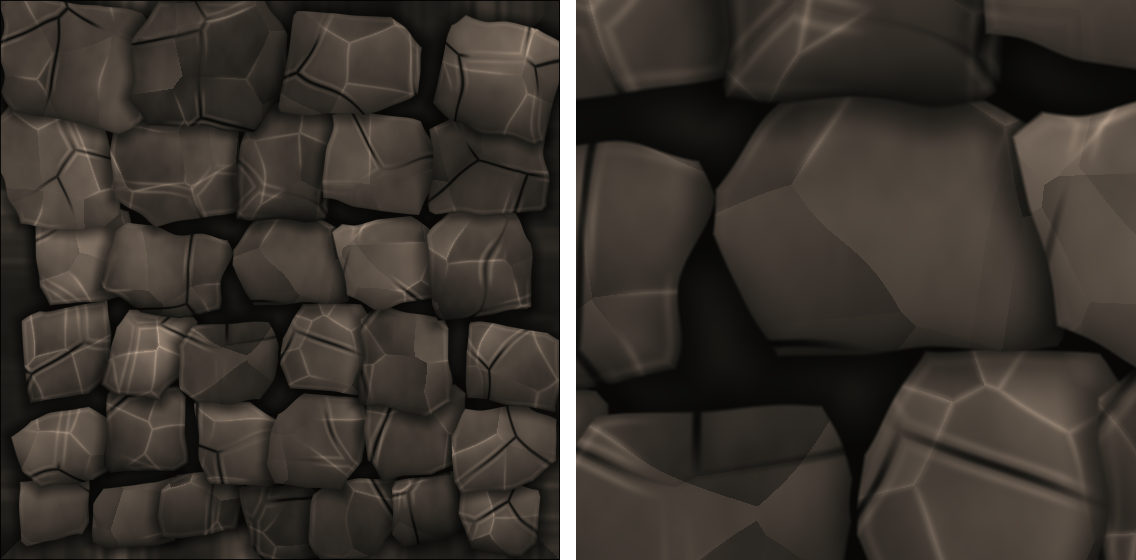
Left: the whole. Right: its middle third, enlarged.
A Shadertoy shader for this texture:

```glsl
// Painted atlas of chiselled brown stone blocks with pale ridges, dark cracks and smeared borders.

float hash(vec2 p) {
    vec3 q = fract(p.xyx * vec3(0.1031, 0.1030, 0.0973));
    q += dot(q, q.yzx + 33.33);
    return fract((q.x + q.y) * q.z);
}

vec2 hash2(vec2 p) {
    return vec2(hash(p), hash(p + 57.3));
}

float noise(vec2 p) {
    vec2 i = floor(p), f = fract(p);
    f = f * f * (3.0 - 2.0 * f);
    return mix(mix(hash(i), hash(i + vec2(1, 0)), f.x),
               mix(hash(i + vec2(0, 1)), hash(i + vec2(1, 1)), f.x), f.y);
}

float fbm(vec2 p) {
    return 0.55 * noise(p) + 0.3 * noise(p * 2.1 + 7.0) + 0.15 * noise(p * 4.3 + 19.0);
}

// Voronoi cell: x = distance to border, yz = offset from site, w = random id
vec4 facets(vec2 p) {
    vec2 cell = floor(p), nearest = vec2(0), home = vec2(0);
    float best = 9.0, border = 9.0;
    for (int j = -1; j <= 1; j++)
    for (int i = -1; i <= 1; i++) {
        vec2 g = cell + vec2(i, j);
        vec2 r = g + 0.1 + 0.8 * hash2(g) - p;
        if (dot(r, r) < best) { best = dot(r, r); nearest = r; home = g; }
    }
    for (int j = -2; j <= 2; j++)
    for (int i = -2; i <= 2; i++) {
        vec2 g = home + vec2(i, j);
        vec2 r = g + 0.1 + 0.8 * hash2(g) - p;
        vec2 side = r - nearest;
        if (dot(side, side) > 0.0001)
            border = min(border, dot(0.5 * (r + nearest), normalize(side)));
    }
    return vec4(border, -nearest, hash(home + 3.7));
}

// Rectangle with skewed sides and four chopped corners
float blockDistance(vec2 q, vec2 size, vec2 id) {
    q.x += q.y * 0.3 * (hash(id + 21.0) - 0.5);
    q.y += q.x * 0.2 * (hash(id + 22.0) - 0.5);
    float d = max(abs(q.x) - size.x, abs(q.y) - size.y);
    for (int k = 0; k < 4; k++) {
        float a = 0.785 + 1.571 * float(k) + 0.9 * (hash(id + float(k) * 5.1) - 0.5);
        vec2 dir = vec2(cos(a), sin(a));
        float reach = dot(size, abs(dir)) * mix(0.7, 1.0, hash(id + float(k) * 3.3 + 40.0));
        d = max(d, dot(q, dir) - reach);
    }
    return d;
}

// Brightness of one stone's surface
float stoneTone(vec2 p, vec2 q, vec2 size, float depth, vec2 id) {
    vec2 warped = p + 0.022 * (vec2(noise(p * 13.0), noise(p * 13.0 + 31.0)) - 0.5);
    float scale = mix(7.5, 11.0, hash(id + 8.0));
    vec4 facet = facets(warped * scale + id * 17.3);
    vec4 slab = facets(warped * 5.5 + id * 11.7 + 90.0);
    float ridge = facet.x / scale, crack = slab.x / 5.5;
    float lit = smoothstep(0.3, 0.72, noise(p * 15.0 + id * 3.0));
    float angle = 6.283 * facet.w;

    float tone = mix(0.23, 0.40, hash(id + 12.0));
    tone += 0.10 * dot(facet.yz, vec2(cos(angle), sin(angle))) + 0.07 * (facet.w - 0.5);
    tone += 0.05 * (slab.w - 0.5) + 0.07 * (fbm(p * vec2(35.0, 24.0)) - 0.5);
    tone *= 1.0 + 0.22 * q.y / size.y;

    // pale worn ridges, then cracks with one bright lip
    tone += lit * (0.13 * exp(-pow(ridge / 0.0022, 2.0)) + 0.07 * exp(-ridge / 0.009));
    float open = smoothstep(0.35, 0.6, noise(p * 9.0 + id * 7.0));
    tone *= 1.0 - open * (0.6 * (1.0 - smoothstep(0.0005, 0.004, crack)) + 0.2 * exp(-crack / 0.012));
    tone += 0.12 * lit * exp(-pow((crack - 0.007) / 0.0028, 2.0));

    // soft darkening toward the rim, strongest on the underside
    float under = smoothstep(0.5, -0.9, q.y / size.y);
    float rim = mix(0.15, 0.75, hash(id + 14.0)) * mix(0.35, 1.0, under);
    tone *= 1.0 - rim * exp(-depth / 0.018);
    tone += 0.07 * lit * exp(-pow((depth - 0.006) / 0.003, 2.0));
    return tone * mix(0.72, 1.22, noise(p * 4.0 + 5.0));
}

void mainImage(out vec4 fragColor, in vec2 fragCoord) {
    vec2 p = fragCoord / iResolution.xy;

    // dark gaps, with colours smeared out to the four borders
    float tone = 0.05 + 0.09 * fbm(p * 9.0);
    vec2 toEdge = min(p, 1.0 - p);
    bool sideways = toEdge.x < toEdge.y;
    vec2 along = sideways ? p.yx : p.xy + 9.0;
    float smear = noise(vec2(along.x * 9.0, along.y * 2.0)) * (0.6 + 0.4 * noise(along * vec2(90.0, 4.0)));
    tone += 0.34 * smear * smear * (1.0 - smoothstep(0.04, 0.075, min(toEdge.x, toEdge.y)));

    // rows grow taller and hold fewer, wider stones toward the top
    for (int row = 0; row < 6; row++) {
        float count = floor(7.2 - 0.5 * float(row));
        float low = float(row) / 6.0, high = low + 1.0 / 6.0;
        low = 0.025 + 0.96 * low * (0.72 + 0.28 * low);
        high = 0.025 + 0.96 * high * (0.72 + 0.28 * high);
        for (int col = 0; col < int(count); col++) {
            vec2 id = vec2(col, row) + 2.0;
            vec2 cell = vec2(0.94 / count, high - low);
            vec2 center = vec2(0.035 + cell.x * (float(col) + 0.5), 0.5 * (low + high));
            center += cell * vec2(0.3, 0.28) * (hash2(id) - 0.5);
            vec2 size = 0.5 * cell * (0.86 + 0.34 * hash2(id + 70.0));
            float turn = 0.3 * (hash(id + 6.0) - 0.5);
            vec2 q = mat2(cos(turn), sin(turn), -sin(turn), cos(turn)) * (p - center);
            float d = blockDistance(q, size, id) + 0.014 * (noise(p * 22.0 + id * 9.0) - 0.5);
            if (d > 0.05) continue;
            tone *= mix(0.4, 1.0, smoothstep(-0.005, 0.028, d));
            float cover = 1.0 - smoothstep(-0.0015, 0.0015, d);
            if (cover > 0.0) tone = mix(tone, stoneTone(p, q, size, max(-d, 0.0), id), cover);
        }
    }

    // warm brown ramp, greener in the shadows, and a thin black frame
    vec3 color = max(tone, 0.03) * mix(vec3(1.0, 0.96, 0.82), vec3(1.0, 0.88, 0.77), smoothstep(0.08, 0.22, tone));
    color *= smoothstep(0.0005, 0.002, min(toEdge.x, toEdge.y));
    fragColor = vec4(color, 1.0);
}
```
